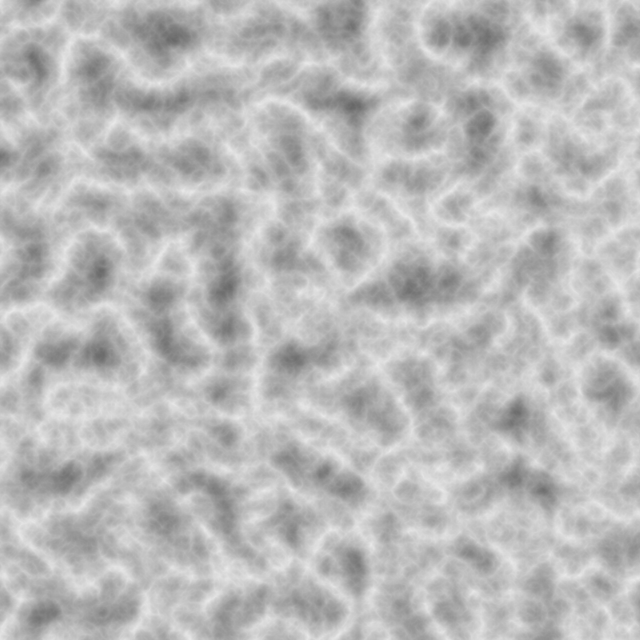
Reproduce this texture procedurally as a three.js fragment shader.

```glsl
// Pale grey turbulence: bright, branching veins around soft dark pockets.
// Folded gradient noise is summed over octaves; each zero crossing becomes
// a light ridge, and the summed height is subtracted from a near-white tone.

varying vec2 vUv;

const float TAU = 6.2831853;
const float BASE_CELLS = 10.0;
const int OCTAVES = 5;
const float FOLD_SOFTNESS = 0.012;
const float VEIN_TONE = 0.93;
const float POCKET_DEPTH = 0.57;

float hash(vec2 p) {
  return fract(sin(dot(p, vec2(127.1, 311.7))) * 43758.5453);
}

// Random unit direction at a lattice point
vec2 gradient(vec2 cell) {
  float angle = TAU * hash(cell);
  return vec2(cos(angle), sin(angle));
}

// Slope contribution of one cell corner
float cornerSlope(vec2 cell, vec2 local, vec2 corner) {
  return dot(gradient(cell + corner), local - corner);
}

// Gradient noise with quintic blending, centred on zero
float gradientNoise(vec2 p) {
  vec2 cell = floor(p);
  vec2 local = fract(p);
  vec2 blend = local * local * local * (local * (local * 6.0 - 15.0) + 10.0);
  float lower = mix(cornerSlope(cell, local, vec2(0.0, 0.0)),
                    cornerSlope(cell, local, vec2(1.0, 0.0)), blend.x);
  float upper = mix(cornerSlope(cell, local, vec2(0.0, 1.0)),
                    cornerSlope(cell, local, vec2(1.0, 1.0)), blend.x);
  return mix(lower, upper, blend.y);
}

// Absolute value with a slightly rounded crease
float softAbs(float value, float softness) {
  return sqrt(value * value + softness * softness);
}

// Sum of folded octaves, each twice as fine and half as strong
float turbulence(vec2 p, float softness) {
  float total = 0.0;
  float amplitude = 1.0;
  for (int i = 0; i < OCTAVES; i++) {
    total += amplitude * softAbs(gradientNoise(p), softness);
    p = p * 2.0 + vec2(17.37, 9.71);
    amplitude *= 0.5;
  }
  return total;
}

void main() {
  float height = turbulence(vUv * BASE_CELLS, FOLD_SOFTNESS);
  float tone = VEIN_TONE - POCKET_DEPTH * height;
  gl_FragColor = vec4(vec3(tone), 1.0);
}
```
